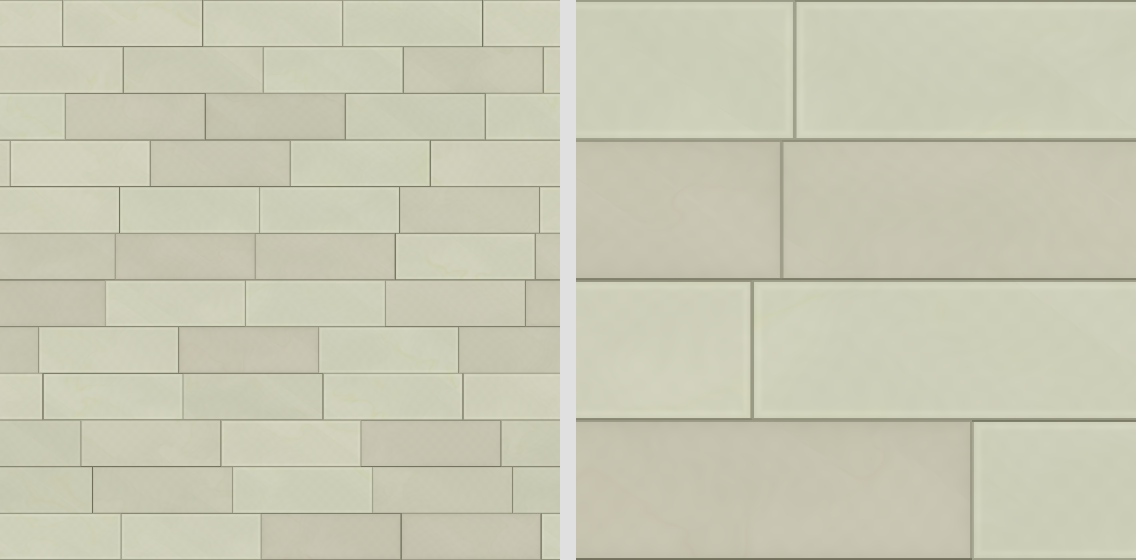
Left, the full canvas; right, a detail of the centre.
This texture is drawn by a WebGL 2 fragment shader. Its source:

```glsl
#version 300 es
precision highp float;

uniform vec2 u_resolution;
out vec4 fragColor;

float hash(vec2 p) {
    vec3 q = fract(vec3(p.xyx) * 0.1031);
    q += dot(q, q.yzx + 33.33);
    return fract((q.x + q.y) * q.z);
}

// Sines folded into one another give flowing stone bands.
float swirl(vec2 p) {
    for (int i = 1; i <= 5; i++) {
        float f = float(i);
        p += 0.85 / f * sin(f * 1.15 * p.yx + vec2(1.7, 4.1) * f);
    }
    return sin(p.x + 1.3 * p.y);
}

// Coverage of a joint at the given distance from a brick edge.
float joint(float dist, float pixel) {
    return 1.0 - smoothstep(0.0011 - 0.5 * pixel, 0.0011 + 0.5 * pixel, dist);
}

void main() {
    vec2 uv = gl_FragCoord.xy / u_resolution;
    vec2 pixel = 1.0 / u_resolution;

    // Twelve courses, four bricks per course, each course shifted.
    float shift[12] = float[12](0.448, 0.880, 0.466, 0.073, 0.854, 0.823,
                                0.753, 0.276, 0.307, 0.578, 0.661, 0.865);
    float course = clamp(11.0 - floor(uv.y * 12.0), 0.0, 11.0);
    vec2 grid = vec2(uv.x * 4.0 - shift[int(course)], uv.y * 12.0);
    vec2 cell = fract(grid);
    vec2 brick = vec2(mod(floor(grid.x), 4.0), course);
    vec2 nextBrick = vec2(mod(brick.x + 1.0, 4.0), course);

    // Distances to the sides, in canvas units.
    vec2 low = cell / vec2(4.0, 12.0);
    vec2 high = (1.0 - cell) / vec2(4.0, 12.0);
    vec2 side = min(low, high);
    float edge = min(side.x, side.y);

    // Brick tone: mostly pale, some greyer.
    float pale = smoothstep(0.1, 0.65, hash(brick + 7.3));
    vec3 color = mix(vec3(0.775, 0.768, 0.688), vec3(0.808, 0.812, 0.728), pale);
    color += (hash(brick + 51.7) - 0.5) * vec3(0.012, 0.004, 0.010);

    // Cloudy body with fine, faint veins.
    vec2 seed = 40.0 * vec2(hash(brick + 13.1), hash(brick + 29.9));
    vec2 stone = low * vec2(24.0, 34.0) + seed;
    float cloud = swirl(stone * 0.6 + 9.0);
    float band = swirl(stone);
    float vein = pow(1.0 - abs(band), 3.0) * smoothstep(-0.6, 0.8, cloud);
    float veinStrength = 0.3 + 0.7 * hash(brick + 83.3);
    vec3 veinTint = mix(vec3(-0.012, -0.022, -0.020), vec3(-0.012, -0.008, -0.050), pale);
    color += 0.006 * cloud + 0.004 * band * vec3(1.0, 0.8, 1.3);
    color += veinTint * vein * veinStrength;
    color += 0.004 * sin(310.0 * uv.x + 3.0 * band) * sin(270.0 * uv.y + 4.0 * cloud);

    // Greyer bricks darken at the rim, pale ones catch a thin light.
    color -= 0.035 * (1.0 - pale) * exp(-edge / 0.005);
    color += 0.022 * pale * exp(-pow((edge - 0.004) / 0.0018, 2.0));

    // Joints vary in depth from side to side.
    float left = joint(low.x, pixel.x) * mix(0.35, 1.0, hash(brick + 101.3));
    float right = joint(high.x, pixel.x) * mix(0.35, 1.0, hash(nextBrick + 101.3));
    float bottom = joint(low.y, pixel.y) * mix(0.45, 1.0, hash(brick + 131.9));
    float top = joint(high.y, pixel.y) * mix(0.35, 0.9, hash(brick + 157.7));
    float depth = max(max(left, right), max(bottom, top));
    color = mix(color, vec3(0.43, 0.43, 0.35), depth);

    fragColor = vec4(color, 1.0);
}
```
